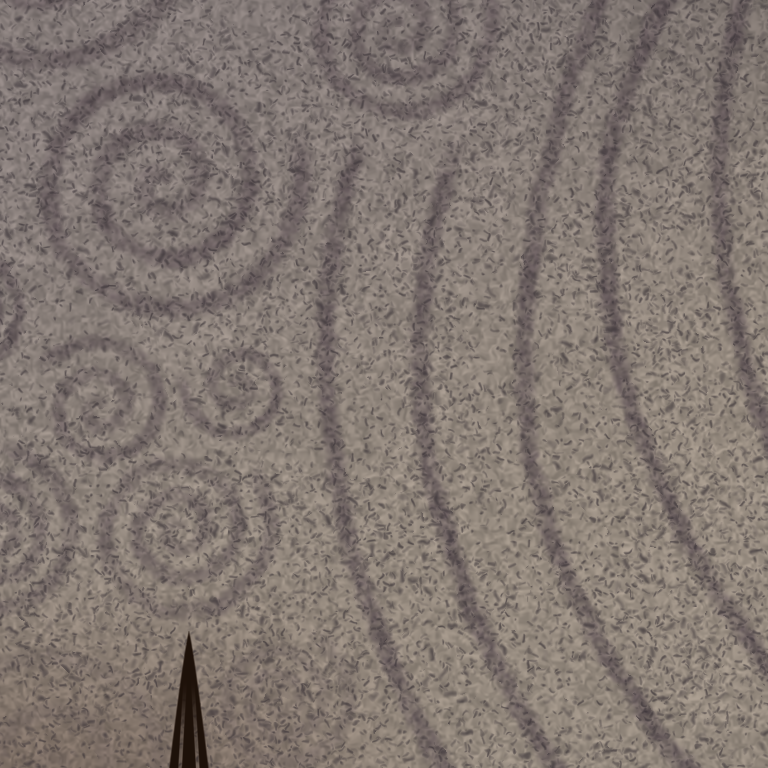
A Shadertoy shader for this texture:

```glsl
// Weathered stone wall painted with faded violet spirals and long bowed bands,
// with a dark split spike at the lower edge. Strokes are distance functions;
// worn paint and rough stone come from warped noise and random short flecks.

const float TAU = 6.2831853;
const float SPIRAL_GROWTH = 1.15;
const float BAND_HALF_WIDTH = 0.0125;
const float PAINT_STRENGTH = 0.60;
const float GRAIN_STRENGTH = 0.34;
const float FLECK_STRENGTH = 0.62;
const vec3 STONE_COOL = vec3(0.522, 0.484, 0.474);
const vec3 STONE_WARM = vec3(0.590, 0.546, 0.500);
const vec3 STONE_LOW  = vec3(0.490, 0.432, 0.392);
const vec3 PAINT = vec3(0.350, 0.304, 0.320);
const vec3 FLECK = vec3(0.205, 0.180, 0.200);
const vec3 SPIKE = vec3(0.115, 0.065, 0.035);
const vec2 SPIKE_TIP = vec2(0.246, 0.822);

// Bands: middle x, middle y, bend above, bend below (y runs downward)
const vec4 BANDS[5] = vec4[5](
    vec4(0.424, 0.456, 0.60, 0.52), vec4(0.547, 0.455, 0.67, 0.59),
    vec4(0.682, 0.490, 0.41, 0.82), vec4(0.787, 0.300, 0.90, 0.66),
    vec4(0.936, 0.220, 0.64, 0.55));
const float BAND_TOP[5] = float[5](0.18, 0.19, -0.1, -0.1, -0.1);

// Spirals: centre, outer radius, turns (negative winds the other way)
const vec4 SPIRALS[10] = vec4[10](
    vec4(0.211, 0.237, 0.187, 3.07), vec4(0.518, 0.036, 0.126, 3.10),
    vec4(0.130, 0.531, 0.094, 2.42), vec4(0.309, 0.504, 0.072, -2.05),
    vec4(0.234, 0.690, 0.124, 3.13), vec4(-0.012, 0.697, 0.115, 3.25),
    vec4(-0.055, 0.410, 0.092, 3.40), vec4(0.365, 0.911, 0.096, 3.20),
    vec4(0.040, -0.117, 0.225, 3.10), vec4(0.080, 1.000, 0.170, 2.60));
const float SPIRAL_INK[10] = float[10](
    0.95, 0.85, 0.8, 0.8, 0.7, 0.8, 0.9, 0.4, 0.8, 0.3);

float hash(vec2 p) {
    vec3 q = fract(vec3(p.xyx) * 0.1031);
    q += dot(q, q.yzx + 33.33);
    return fract((q.x + q.y) * q.z);
}

float noise(vec2 p) {
    vec2 i = floor(p), f = fract(p);
    f = f * f * (3.0 - 2.0 * f);
    return mix(mix(hash(i), hash(i + vec2(1, 0)), f.x),
               mix(hash(i + vec2(0, 1)), hash(i + vec2(1, 1)), f.x), f.y);
}

float fbm(vec2 p) {
    float sum = 0.0, gain = 0.5;
    for (int i = 0; i < 4; i++) {
        sum += gain * noise(p);
        p = p * 2.03 + 17.3;
        gain *= 0.5;
    }
    return sum / 0.9375;
}

float stroke(float d, float halfWidth) {
    return 1.0 - smoothstep(halfWidth * 0.3, halfWidth * 1.5, d);
}

float bandInk(vec2 p, vec4 band, float top) {
    float dy = p.y - band.y;
    float bend = dy < 0.0 ? band.z : band.w;
    float slope = 2.0 * bend * dy;
    float d = abs(p.x - band.x - bend * dy * dy) * inversesqrt(1.0 + slope * slope);
    return stroke(d, BAND_HALF_WIDTH) * smoothstep(top - 0.02, top + 0.04, p.y);
}

float spiralInk(vec2 p, vec4 s) {
    vec2 d = p - s.xy;
    float turns = abs(s.w), radius = length(d), ink = 0.0;
    float phase = fract(atan(-d.y, d.x * sign(s.w)) / TAU);
    for (int k = 0; k < 4; k++) {
        float t = phase + float(k);
        float arm = s.z * pow(t / turns, SPIRAL_GROWTH);
        float fade = 1.0 - smoothstep(turns - 0.06, turns, t);
        fade *= mix(0.6, 1.0, smoothstep(0.3, 1.6, t));
        ink = max(ink, fade * stroke(abs(radius - arm), 0.007 + 0.031 * s.z));
    }
    return ink;
}

// Soft chips of random direction and length, scattered one per cell
float flecks(vec2 p, float density) {
    vec2 cell = floor(p);
    float ink = 0.0;
    for (int j = -1; j <= 1; j++)
    for (int i = -1; i <= 1; i++) {
        vec2 c = cell + vec2(i, j);
        vec2 d = p - c - vec2(hash(c + 3.7), hash(c + 41.2));
        float a = TAU * hash(c + 77.1);
        vec2 dir = vec2(cos(a), sin(a));
        d -= dir * clamp(dot(d, dir), -0.5, 0.5) * hash(c + 9.4);
        float shown = step(hash(c + 123.0), density) * (0.25 + 0.75 * hash(c + 58.0));
        ink = max(ink, shown * (1.0 - smoothstep(0.0, 0.42, length(d))));
    }
    return ink;
}

void mainImage(out vec4 fragColor, in vec2 fragCoord) {
    vec2 p = fragCoord / iResolution.xy;
    p.y = 1.0 - p.y;
    vec2 wobbly = p + 0.009 * (vec2(fbm(p * 20.0), fbm(p * 20.0 + 50.0)) - 0.5);
    wobbly += 0.006 * (vec2(noise(p * 130.0), noise(p * 130.0 + 70.0)) - 0.5);

    // Stone: cool at upper left, warm at right, brown at lower left
    float mottling = fbm(p * 9.0);
    vec3 col = mix(STONE_COOL, STONE_WARM, smoothstep(0.05, 0.8, p.y * 0.75 + p.x * 0.35));
    col = mix(col, STONE_LOW, smoothstep(0.68, 1.05, p.y) * (1.0 - smoothstep(0.2, 0.65, p.x)));
    col *= 0.95 + 0.1 * mottling;
    col *= 1.0 - 0.1 * smoothstep(0.35, 0.0, p.y) * smoothstep(0.5, 1.0, p.x);

    // Faded paint, worn through in patches
    float ink = 0.0;
    for (int i = 0; i < 5; i++) ink = max(ink, bandInk(wobbly, BANDS[i], BAND_TOP[i]));
    for (int i = 0; i < 10; i++) ink = max(ink, SPIRAL_INK[i] * spiralInk(wobbly, SPIRALS[i]));
    float wear = 0.2 + 0.75 * fbm(p * 24.0 + 9.0) + 0.75 * noise(p * 150.0 + 5.0);
    col = mix(col, PAINT, clamp(ink * wear * PAINT_STRENGTH, 0.0, 1.0));

    // Grain and flecks, denser over paint and mottled areas
    vec2 warp = 1.6 * vec2(noise(p * 90.0), noise(p * 90.0 + 23.0));
    float grain = 0.65 * noise(p * 215.0 + warp) + 0.35 * noise(p * 120.0 + warp + 31.0) - 0.5;
    col *= 1.0 + GRAIN_STRENGTH * grain;
    float density = 0.2 + 0.4 * smoothstep(0.3, 0.7, mottling) + 0.1 * p.x + 0.2 * ink;
    vec2 rough = p + 0.004 * (vec2(noise(p * 160.0), noise(p * 160.0 + 40.0)) - 0.5);
    float specks = max(flecks(rough * 135.0, density), flecks(rough * 82.0 + 19.0, density * 0.4));
    col = mix(col, FLECK, FLECK_STRENGTH * specks);

    // Split spike
    vec2 s = p - SPIKE_TIP;
    float halfWidth = 0.0255 * pow(max(s.y, 0.0) / 0.178, 0.85);
    float across = abs(s.x);
    float body = step(0.0, s.y) * (1.0 - smoothstep(-0.0015, 0.0015, across - halfWidth));
    float slit = 1.0 - smoothstep(0.0012, 0.0035, abs(across - 0.45 * halfWidth));
    slit *= smoothstep(0.06, 0.16, s.y) * 0.75;
    col = mix(col, SPIKE, body * (1.0 - slit));

    fragColor = vec4(col, 1.0);
}
```
